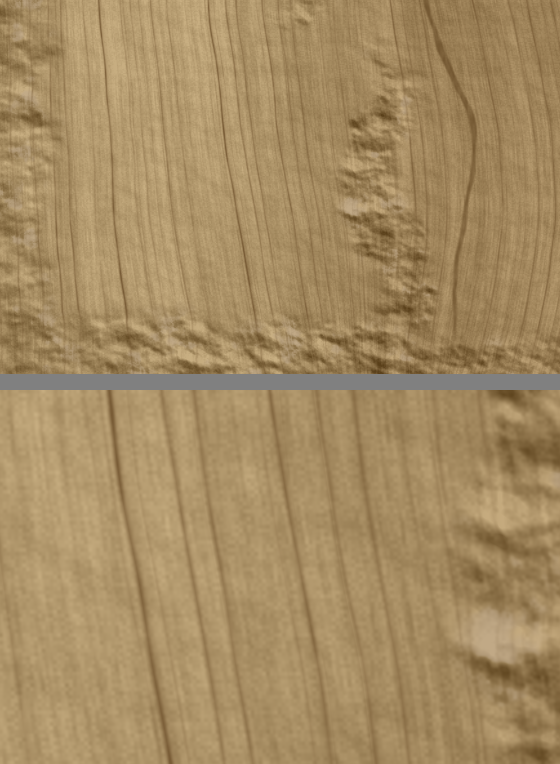
Top: the whole. Bottom: its middle third, enlarged.
Write a WebGL 2 fragment shader that draws this texture.

```glsl
#version 300 es
precision highp float;
// Weathered timber: bending dark grain lines, one brown vein and gouged, lumpy hollows.

uniform vec2 u_resolution;
out vec4 fragColor;

const vec3 SHADE_WOOD = vec3(0.435, 0.335, 0.18);
const vec3 LIGHT_WOOD = vec3(0.76, 0.66, 0.485);
const vec3 LINE_BROWN = vec3(0.45, 0.335, 0.19);
const vec3 VEIN_BROWN = vec3(0.43, 0.32, 0.175);
const vec3 PALE_BLOOM = vec3(0.73, 0.65, 0.56);

float hash(vec2 p) {
    return fract(sin(dot(p, vec2(127.1, 311.7))) * 43758.5453);
}

float noise(vec2 p) {
    vec2 i = floor(p), f = fract(p);
    f = f * f * (3.0 - 2.0 * f);
    return mix(mix(hash(i), hash(i + vec2(1, 0)), f.x),
               mix(hash(i + vec2(0, 1)), hash(i + vec2(1, 1)), f.x), f.y);
}

float fbm(vec2 p) {
    float sum = 0.0, amp = 0.5;
    for (int i = 0; i < 4; i++) {
        sum += amp * noise(p);
        p = mat2(1.6, 1.2, -1.2, 1.6) * p + 7.3;
        amp *= 0.48;
    }
    return sum;
}

// Sideways drift of the grain: leaning in the middle, bulging on the right
float grainShift(vec2 p) {
    float t = 1.0 - p.y;
    float lean = mix(0.05 * t, 0.15 * pow(max(t, 0.0), 1.4), smoothstep(0.1, 0.7, p.x));
    float bulge = 0.07 * sin(3.14 * clamp(p.y, 0.0, 1.0));
    float waver = 0.014 * (noise(vec2(p.x * 3.0, p.y * 5.0)) - 0.5);
    return mix(lean, bulge, smoothstep(0.8, 1.25, p.x)) + waver;
}

// Growth lines of uneven strength with a soft halo on one flank
float grainLines(float u, float y, float spacing, float width, float seed) {
    float cell = floor(u / spacing), dark = 0.0;
    for (int i = -1; i <= 1; i++) {
        vec2 id = vec2(cell + float(i), seed);
        float centre = (id.x + 0.2 + 0.6 * hash(id)) * spacing;
        float d = u - centre - 0.004 * (noise(vec2(y * 12.0, id.x * 3.7 + seed)) - 0.5);
        float core = exp(-d * d / (width * width));
        float halo = 0.45 * exp(-abs(d) / (d > 0.0 ? 3.5 * width : width));
        float strength = mix(0.15, 1.0, hash(id + 5.1));
        strength *= 0.45 + 0.4 * noise(vec2(y * 6.0, id.x + seed))
                  + 0.4 * noise(vec2(y * 45.0, id.x * 1.3 + seed));
        dark = max(dark, (0.6 * core + halo) * strength);
    }
    return dark;
}

// Where the surface is gouged: left edge, bottom band, middle patch, top nick
float hollowMask(vec2 p) {
    vec2 q = p + 0.16 * (vec2(fbm(p * 8.0), fbm(p * 8.0 + 31.0)) - 0.47);
    float left = 1.0 - smoothstep(0.10, 0.17, q.x);
    float bottom = 1.0 - smoothstep(0.10, 0.20, q.y + 0.05 * q.x);
    float path = 1.03 + 0.05 * sin(10.5 * (q.y - 0.65));
    float patchArea = 1.0 - smoothstep(0.05, 0.11, abs(q.x - path));
    patchArea *= smoothstep(0.05, 0.2, q.y) * (1.0 - smoothstep(0.74, 0.9, q.y));
    float nick = 1.0 - smoothstep(0.02, 0.09, length(q - vec2(0.82, 0.95)));
    return max(max(left, bottom), max(patchArea, nick));
}

float reliefHeight(vec2 p) {
    float broad = fbm(p * vec2(6.0, 10.0) + 3.0);
    float lumps = fbm(vec2(p.x + 0.5 * p.y, p.y) * vec2(19.0, 25.0));
    return mix(broad, lumps, 0.22 + 0.3 * smoothstep(0.1, 0.5, p.x));
}

float veinPath(float y) {
    return 1.14 + 0.13 * (1.0 - smoothstep(0.62, 1.02, y))
                - 0.06 * (1.0 - smoothstep(0.1, 0.65, y));
}

void main() {
    vec2 p = gl_FragCoord.xy / u_resolution.y;
    float blur = 1.0 / u_resolution.y;

    // Relief lit from above
    float hollow = hollowMask(p);
    float height = reliefHeight(p);
    float slope = height - reliefHeight(p + vec2(0.005, 0.010));
    float u = p.x - grainShift(p) + 0.02 * hollow * (height - 0.47);

    // Broad tone, streaks and fine fibres
    float tone = 0.73 + 0.17 * exp(-pow((p.x - 0.38) / 0.3, 2.0));
    tone -= 0.09 * smoothstep(0.65, 0.95, p.x) + 0.13 * (1.0 - smoothstep(0.0, 0.22, p.y));
    tone += 0.22 * (noise(vec2(u * 20.0, p.y * 0.9)) - 0.5);
    tone += 0.14 * (noise(vec2(u * 95.0, p.y * 2.5)) - 0.5);
    tone += 0.19 * (noise(vec2(u * 260.0, p.y * 22.0)) - 0.5);
    tone += 0.17 * (noise(p * 290.0) - 0.5);
    tone += 0.26 * (fbm(p * 3.5) - 0.47);

    // Hollows: shadowed undersides and lit upper rims
    float light = clamp(slope * 5.0, -0.55, 0.32);
    float pool = smoothstep(0.5, 0.8, noise(p * vec2(6.0, 10.0) + 3.0));
    tone += hollow * (light + 0.8 * (height - 0.47) - 0.28 * pool);
    tone += 0.14 * (1.0 - hollow) * light;
    vec3 colour = mix(SHADE_WOOD, LIGHT_WOOD, clamp(tone, -0.25, 1.08));
    colour *= mix(vec3(1.0), vec3(0.99, 0.975, 0.97), smoothstep(0.7, 1.2, p.x));
    float bloom = hollow * smoothstep(0.5, 0.66, fbm(p * 22.0 + 12.0));
    colour = mix(colour, PALE_BLOOM, 0.45 * bloom * smoothstep(0.4, 0.8, tone));

    // Strong lines, with finer ones between them
    float calm = 1.0 - 0.5 * hollow;
    float lineWidth = max(0.0026, 0.8 * blur);
    float strong = grainLines(u, p.y, 0.048, lineWidth, 1.0);
    float fine = grainLines(u, p.y, 0.026, 0.8 * lineWidth, 8.0);
    float fineShare = 0.28 + 0.2 * smoothstep(1.2, 1.4, p.x);
    colour = mix(colour, LINE_BROWN, calm * clamp(max(0.82 * strong, fineShare * fine), 0.0, 0.9));

    // Brown vein of uneven width
    float wander = 0.016 * (noise(vec2(p.y * 13.0, 4.0)) - 0.5);
    float veinWidth = 0.002 + 0.007 * noise(vec2(p.y * 15.0, 9.0));
    float veinEdge = abs(p.x - veinPath(p.y) - wander) - veinWidth;
    float vein = 1.0 - smoothstep(-0.003, 0.003 + blur, veinEdge);
    vein *= smoothstep(0.07, 0.15, p.y) * (0.5 + 0.4 * noise(p * vec2(150.0, 50.0)));
    fragColor = vec4(mix(colour, VEIN_BROWN, vein), 1.0);
}
```
